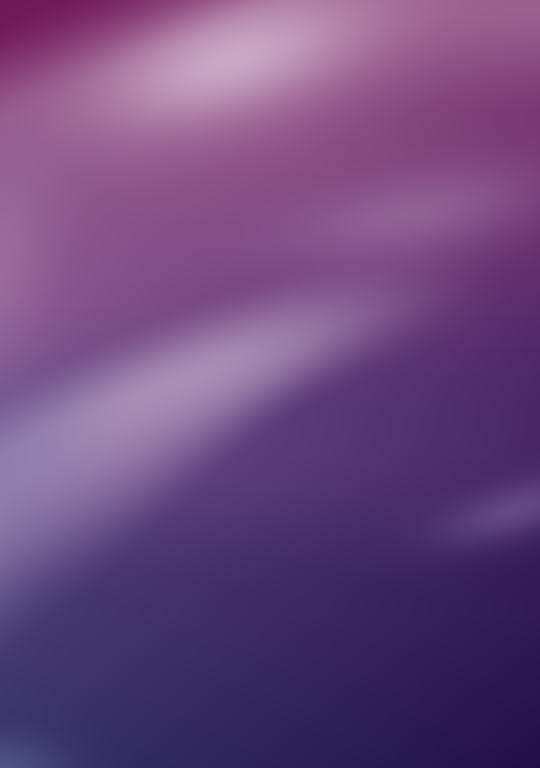
Give the GLSL for this background, as a Shadertoy shader.

```glsl
// Soft silk-like folds of light over a plum to indigo backdrop.
// Two vertical colour ramps are blended across the canvas, then a curved
// ribbon and rotated Gaussian glows are laid over them.

// Blends five colours up the canvas; the inner three sit at the given heights.
vec3 ramp(float y, vec3 heights, vec3 a, vec3 b, vec3 c, vec3 d, vec3 e) {
    vec3 color = mix(a, b, clamp(y / heights.x, 0.0, 1.0));
    color = mix(color, c, smoothstep(heights.x, heights.y, y));
    color = mix(color, d, smoothstep(heights.y, heights.z, y));
    return mix(color, e, smoothstep(heights.z, 1.0, y));
}

// Elliptical Gaussian, tilted anticlockwise by an angle in radians.
float glow(vec2 p, vec2 center, float angle, vec2 radii) {
    float c = cos(angle), s = sin(angle);
    vec2 d = p - center;
    d = vec2(c * d.x + s * d.y, c * d.y - s * d.x) / radii;
    return exp(-dot(d, d));
}

void mainImage(out vec4 fragColor, in vec2 fragCoord) {
    vec2 uv = fragCoord / iResolution.xy;
    vec2 p = uv * vec2(0.7, 1.0);

    // Backdrop: bluish left side, darker right side
    vec3 left = ramp(uv.y, vec3(0.2, 0.42, 0.65),
        vec3(0.21, 0.20, 0.42), vec3(0.28, 0.23, 0.46), vec3(0.43, 0.32, 0.55),
        vec3(0.55, 0.35, 0.56), vec3(0.58, 0.32, 0.52));
    vec3 right = ramp(uv.y, vec3(0.2, 0.45, 0.84),
        vec3(0.13, 0.06, 0.28), vec3(0.19, 0.10, 0.34), vec3(0.29, 0.15, 0.41),
        vec3(0.47, 0.21, 0.44), vec3(0.61, 0.37, 0.56));
    vec3 color = mix(left, right, uv.x);

    // Faint lights on the upper folds
    color = mix(color, vec3(0.64, 0.48, 0.66), 0.55 * glow(p, vec2(0.0, 0.66), 1.4, vec2(0.13, 0.06)));
    color = mix(color, vec3(0.61, 0.46, 0.64), 0.65 * glow(p, vec2(0.53, 0.72), 0.2, vec2(0.17, 0.055)));
    color = mix(color, vec3(0.66, 0.44, 0.62), 0.4 * glow(p, vec2(0.33, 0.88), 0.25, vec2(0.26, 0.13)));

    // Bright upper fold, cut off by the dark magenta corner
    color = mix(color, vec3(0.82, 0.71, 0.81), 0.85 * glow(p, vec2(0.30, 0.922), 0.3, vec2(0.18, 0.07)));
    float corner = smoothstep(-0.05, 0.09, uv.y - 0.89 - 0.29 * uv.x);
    color = mix(color, vec3(0.44, 0.10, 0.35), corner);

    // Main ribbon: crisp upper edge, lower edge that softens to the left
    float top = 0.45 + uv.x * (0.36 - 0.13 * uv.x);
    float bottom = 0.245 + uv.x * (0.60 - 0.23 * uv.x);
    float softness = mix(0.12, 0.045, smoothstep(0.1, 0.6, uv.x));
    float ribbon = smoothstep(-softness, softness, uv.y - bottom)
                 * smoothstep(-0.05, 0.05, top - uv.y)
                 * (1.0 - smoothstep(0.35, 0.95, uv.x));
    vec3 ribbonColor = mix(vec3(0.57, 0.50, 0.68), vec3(0.68, 0.57, 0.72), smoothstep(0.0, 0.3, uv.x));
    color = mix(color, ribbonColor, 0.95 * ribbon);

    // Small lights near the lower edges
    color = mix(color, vec3(0.46, 0.36, 0.58), 0.65 * glow(p, vec2(0.67, 0.337), 0.3, vec2(0.105, 0.034)));
    color = mix(color, vec3(0.33, 0.36, 0.54), 0.75 * glow(p, vec2(0.0), 0.0, vec2(0.08, 0.04)));

    fragColor = vec4(color, 1.0);
}
```
